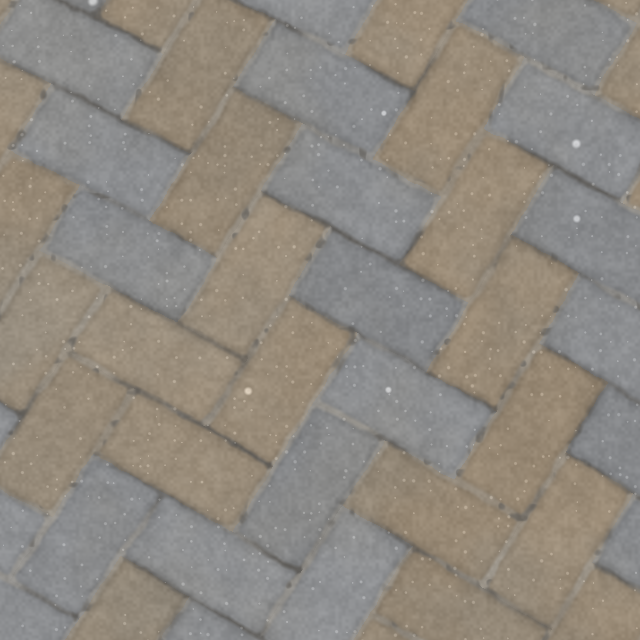
This texture is drawn by a Shadertoy shader. Its source:

```glsl
// Weathered herringbone paving of grey and tan bricks with sandy, shadowed joints.

const vec3 GREY = vec3(0.545, 0.552, 0.562);
const vec3 TAN = vec3(0.605, 0.545, 0.465);
const vec3 DUST = vec3(0.565, 0.550, 0.515);
const vec3 SAND = vec3(0.635, 0.615, 0.580);
const vec3 SHADOW = vec3(0.375, 0.365, 0.350);

// Paving axes and origin in canvas units, y pointing down from the middle
const vec2 AXIS_U = vec2(0.1084, 0.0596);
const vec2 AXIS_V = vec2(-0.0654, 0.1048);
const vec2 ORIGIN = vec2(0.4297, -0.4727);

float hash(vec2 p) {
    vec3 q = fract(p.xyx * 0.1031);
    q += dot(q, q.yzx + 33.33);
    return fract((q.x + q.y) * q.z);
}

float noise(vec2 p) {
    vec2 i = floor(p), f = fract(p);
    f = f * f * (3.0 - 2.0 * f);
    return mix(mix(hash(i), hash(i + vec2(1, 0)), f.x),
               mix(hash(i + vec2(0, 1)), hash(i + vec2(1, 1)), f.x), f.y);
}

float fbm(vec2 p) {
    float sum = 0.0, gain = 0.5;
    for (int i = 0; i < 4; i++) {
        sum += gain * noise(p);
        p = mat2(1.6, 1.2, -1.2, 1.6) * p + 17.3;
        gain *= 0.5;
    }
    return sum / 0.9375;
}

// Origin (xy) and size (zw) of the brick covering a point of the unit grid
vec4 herringbone(vec2 p) {
    vec2 cell = floor(p);
    float k = mod(cell.x - cell.y, 4.0);
    if (k < 1.5) return vec4(cell - vec2(k, 0), 2, 1);
    return vec4(cell - vec2(0, 3.0 - k), 1, 2);
}

// Tan share of a brick: set by its direction, exchanged in one patch
float tanShare(vec2 center, bool upright) {
    vec2 patchOffset = abs(center - vec2(3.5, 5.25));
    bool swapped = all(lessThan(patchOffset, vec2(2.75, 1.0)))
                || distance(center, vec2(1.5, 7.0)) < 0.4;
    return upright != swapped ? 1.0 : 0.0;
}

// Scattered pale grains, about one in every few cells
float grains(vec2 p, float chance) {
    vec2 cell = floor(p);
    vec2 spot = 0.3 + 0.4 * vec2(hash(cell + 3.1), hash(cell + 9.7));
    float radius = mix(0.12, 0.3, hash(cell + 5.3));
    float shown = step(hash(cell + 21.0), chance);
    return shown * (1.0 - smoothstep(0.3 * radius, radius, distance(fract(p), spot)));
}

vec3 brickColor(vec2 center, bool upright, vec2 p) {
    float tint = tanShare(center, upright);
    float seed = hash(center * 2.0 + 40.0);
    vec3 color = mix(GREY, TAN, tint);
    float dusty = smoothstep(0.4, 0.75, fbm(p * 5.0 + 8.0));
    float lowerLeft = smoothstep(0.5, -0.4, p.x - p.y);
    color = mix(color, DUST, 0.3 * dusty + 0.35 * tint * lowerLeft);
    color += 0.035 * (seed - 0.5);
    return color * (0.95 + 0.10 * fbm(p * 22.0 + seed * 9.0));
}

void mainImage(out vec4 fragColor, in vec2 fragCoord) {
    // Slightly tilted view: rows spread toward the right
    vec2 p = fragCoord / iResolution.y;
    p.y = (0.5 - p.y) / (1.0 + 0.09 * (p.x - 0.5));
    vec2 grid = inverse(mat2(AXIS_U, AXIS_V)) * (p - ORIGIN);
    grid += 0.035 * (vec2(noise(p * 16.0), noise(p * 16.0 + 31.0)) - 0.5);
    grid += 0.025 * (vec2(noise(p * 70.0), noise(p * 70.0 + 57.0)) - 0.5);

    // Brick and distance to its rounded rim
    vec4 brick = herringbone(grid);
    vec2 center = brick.xy + 0.5 * brick.zw;
    bool upright = brick.w > brick.z;
    vec2 rim = 0.5 * brick.zw - abs(grid - center);
    vec2 corner = max(0.11 - rim, 0.0);
    float inset = 0.11 - length(corner);
    if (min(rim.x, rim.y) > 0.11) inset = min(rim.x, rim.y);

    vec3 color = brickColor(center, upright, p);

    // Joints: mostly sand along upright sides, mostly shadow along the others
    float side = smoothstep(-0.06, 0.06, rim.y - rim.x);
    float wear = fbm(p * 8.0 + 4.0);
    float sandy = smoothstep(0.38, 0.62, wear + mix(-0.10, 0.12, side));
    float halfWidth = mix(0.026, 0.046, sandy) * (0.7 + 0.6 * noise(p * 38.0));
    float soft = 0.018 + 8.0 / iResolution.y;
    float joint = 1.0 - smoothstep(halfWidth - soft, halfWidth + soft, inset);
    float strength = mix(0.75, 0.62, sandy) * (0.55 + 0.7 * noise(p * 13.0 + 60.0));
    color *= 1.0 - 0.09 * (1.0 - smoothstep(0.02, 0.15, inset));
    color = mix(color, mix(SHADOW, SAND, sandy), joint * min(strength, 0.9));

    // Dark crumbs in the joints, stone grain, and pale specks
    float crumbs = smoothstep(0.70, 0.90, noise(p * 60.0 + 12.0));
    color = mix(color, SHADOW, 0.6 * crumbs * joint);
    color += 0.045 * (noise(p * 190.0) - 0.5) + 0.035 * (noise(p * 85.0) - 0.5);
    color += 0.11 * grains(p * 75.0, 0.14) + 0.25 * grains(p * 24.0, 0.012);
    fragColor = vec4(clamp(color, 0.0, 1.0), 1.0);
}
```
